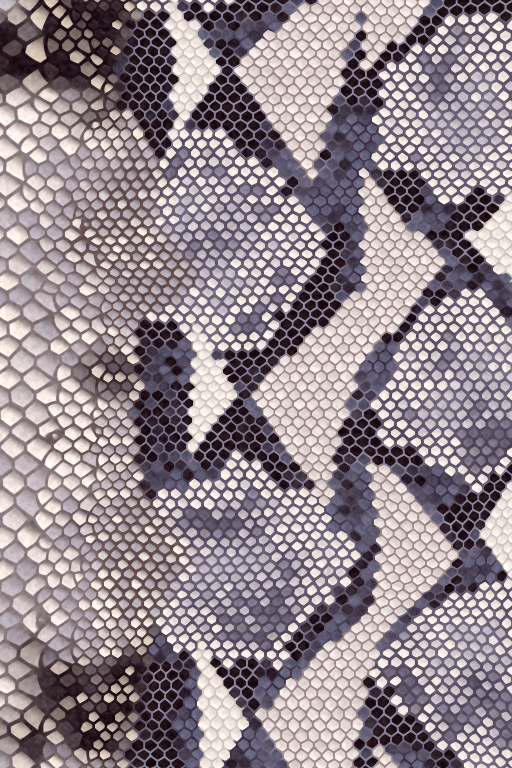
A Shadertoy shader for this texture:

```glsl
// Python skin: staggered scales that grow towards the left flank.
// A weighted Voronoi search finds each scale; repeated triangles and ovals
// lay out the markings, so every scale takes the colour at its own centre.

const vec3 CREAM = vec3(0.96, 0.92, 0.89);
const vec3 PALE = vec3(0.91, 0.865, 0.85);
const vec3 LAVENDER = vec3(0.76, 0.72, 0.76);
const vec3 SLATE = vec3(0.40, 0.39, 0.49);
const vec3 NAVY = vec3(0.24, 0.19, 0.27);
const vec3 BLACK = vec3(0.12, 0.06, 0.09);
const vec3 BROWN = vec3(0.38, 0.30, 0.30);
const vec3 SEAM = vec3(0.62, 0.54, 0.55);
const vec3 MIST = vec3(0.55, 0.52, 0.60);
const float ROW_HEIGHT = 0.70;

struct Scale { vec2 centre; vec2 offset; float edge; float size; float id; };
struct Zones { float flank; float blotch; float oval; float rim; float pale; float plain; float border; };

float hash(vec2 p) {
    vec3 q = fract(p.xyx * 0.1031);
    q += dot(q, q.yzx + 33.33);
    return fract((q.x + q.y) * q.z);
}

float noise(vec2 p) {
    vec2 i = floor(p), f = fract(p);
    f = f * f * (3.0 - 2.0 * f);
    return mix(mix(hash(i), hash(i + vec2(1, 0)), f.x),
               mix(hash(i + vec2(0, 1)), hash(i + vec2(1, 1)), f.x), f.y);
}

// Position relative to the nearest member of a drifting column of marks
vec2 repeatRow(vec2 p, vec2 first, vec2 stride) {
    return p - first - round((p.y - first.y) / stride.y) * stride;
}

// Triangle with a vertical base at x = 0 and its tip at x = width
float triangle(vec2 p, float width, float halfHeight) {
    return max(-p.x / width, p.x / width + abs(p.y) / halfHeight - 1.0);
}

// Oval squeezed a little towards a diamond; 1 on its rim
float oval(vec2 p, vec2 radius) {
    p = abs(p / radius);
    return mix(length(p), p.x + p.y, 0.3);
}

float inside(float d, float soft) { return smoothstep(soft, -soft, d); }

// Three size bands, larger scales to the left
int bandAt(vec2 p) {
    float x = p.x + 0.05 * (noise(p * 9.0) - 0.5);
    return x < 0.06 ? 0 : (x < 0.115 ? 1 : 2);
}

Scale nearestScale(vec2 p) {
    Scale s = Scale(p, vec2(0), 0.0, 0.02, 0.0);
    float near = 9.0, second = 9.0;
    for (int band = 0; band < 3; band++) {
        float size = band == 0 ? 0.031 : (band == 1 ? 0.0225 : 0.0168);
        for (int j = -2; j <= 2; j++) for (int i = -1; i <= 1; i++) {
            float row = round(p.y / (size * ROW_HEIGHT)) + float(j);
            float shift = 0.5 * mod(row, 2.0);
            float col = round(p.x / size - shift) + float(i);
            vec2 key = vec2(col, row) + 57.0 * float(band + 1);
            vec2 jitter = vec2(hash(key), hash(key + 31.7)) - 0.5;
            vec2 c = size * (vec2(col + shift, row * ROW_HEIGHT) + 0.17 * jitter);
            if (bandAt(c) != band) continue;
            float d = length(p - c) / size;
            if (d < near) {
                second = near;
                near = d;
                s = Scale(c, (p - c) / size, 0.0, size, hash(key + 7.3));
            } else second = min(second, d);
        }
    }
    s.edge = second - near;
    return s;
}

// Layout of the markings; y runs downwards
Zones markings(vec2 p) {
    vec2 a = repeatRow(p, vec2(0.450, 0.085), vec2(0.014, 0.423));
    vec2 b = repeatRow(p, vec2(0.478, 0.345), vec2(0.006, 0.371));
    vec2 c = repeatRow(p, vec2(0.690, 0.310), vec2(0.0, 0.385));
    vec2 t = repeatRow(p, vec2(0.228, 0.085), vec2(0.017, 0.423));
    vec2 o = repeatRow(p, vec2(0.285, 0.312), vec2(0.03, 0.43));
    vec2 r = repeatRow(p, vec2(0.610, 0.143), vec2(0.01, 0.371));
    float pale = min(triangle(vec2(-a.x - 0.25 * a.y, a.y), 0.138, 0.16), triangle(b, 0.112, 0.13));
    float plain = min(triangle(t, 0.066, 0.095), triangle(vec2(-c.x, c.y), 0.075, 0.085));
    float rim = min(oval(o, vec2(o.x < 0.0 ? 0.2 : 0.145, 0.14)), oval(r, vec2(0.132, 0.122)));
    rim += 0.3 * (noise(p * 24.0) - 0.5);
    float wave = 0.03 * cos(6.283 * (p.y - 0.312) / 0.43);
    float flank = inside(p.x + 0.06 * (noise(p * 14.0) - 0.5) - 0.205 - wave, 0.022);
    float blotch = 0.0;
    for (int k = 0; k < 3; k++) {
        vec2 d = p - vec2(0.12 + 0.02 * float(k), 0.06 + 0.43 * float(k));
        float reach = k == 1 ? 0.04 : 0.115;
        float spot = inside(length(d * vec2(0.8, 1.3)) / reach - 0.4 - 0.9 * noise(p * 24.0), 0.5);
        blotch = max(blotch, spot * (k == 1 ? 0.6 : 1.0));
    }
    return Zones(flank, blotch, inside(rim - 1.0, 0.06), rim, inside(pale, 0.04),
                 inside(plain, 0.05), inside(min(pale, plain) - 0.2, 0.16));
}

vec3 bodyColour(vec2 p, float id, Zones z) {
    float n = noise(p * 19.0 + 4.0) + 0.5 * (id - 0.5);
    vec3 ground = mix(SLATE, BLACK, smoothstep(0.15, 0.62, n + 0.14 - 0.25 * z.border));
    vec3 dots = mix(CREAM, LAVENDER, smoothstep(0.75, 0.2, z.rim + 0.7 * (id - 0.5)));
    dots = mix(dots, mix(NAVY, MIST, id), smoothstep(0.74, 0.86, n) * step(z.rim, 0.85));
    float light = noise(p * 13.0) + 0.8 * (id - 0.5) + 2.0 * (0.09 - p.x);
    vec3 side = mix(LAVENDER * 0.93, CREAM, smoothstep(0.15, 0.75, light));
    vec3 tan = mix(BLACK, vec3(0.82, 0.75, 0.69), smoothstep(0.25, 0.95, id));
    side = mix(side, tan, z.blotch);
    vec3 col = mix(ground, dots, step(0.5, z.oval));
    col = mix(col, side, step(0.5, z.flank + 0.4 * (id - 0.5)));
    col = mix(col, PALE + 0.07 * (id - 0.5), step(0.5, z.pale));
    return mix(col, CREAM, step(0.5, z.plain));
}

vec3 gapColour(vec2 p, Zones z) {
    float n = noise(p * 19.0 + 4.0);
    vec3 col = mix(NAVY, MIST, smoothstep(0.1, 0.7, n));
    col = mix(col, mix(MIST, NAVY, 0.25 + 0.55 * n), z.oval);
    vec3 side = mix(vec3(0.54, 0.48, 0.50), BROWN, smoothstep(0.03, 0.17, p.x + 0.1 * (n - 0.5)));
    col = mix(col, mix(side, BLACK, z.blotch), z.flank);
    col = mix(col, SEAM, z.pale);
    return mix(col, PALE * 0.9, z.plain);
}

void mainImage(out vec4 fragColor, in vec2 fragCoord) {
    vec2 p = vec2(fragCoord.x, iResolution.y - fragCoord.y) / iResolution.y;
    vec2 bend = vec2(noise(p * 7.0), noise(p * 7.0 + 19.0)) - 0.5;
    vec2 q = p + 0.02 * bend;
    Scale s = nearestScale(q);
    Zones cell = markings(s.centre), here = markings(q);

    // Rounded scale body, with wider gaps between the dots
    float gap = 0.06 + 0.08 * here.oval * (1.0 - here.pale) + 0.06 * here.blotch * here.flank;
    float body = smoothstep(gap, gap + 0.10 + 0.8 / (iResolution.y * s.size), s.edge);
    vec3 scaleCol = bodyColour(s.centre, s.id, cell);

    // Light from the lower left, brown shade under each overlapping flank scale
    float slope = dot(s.offset, vec2(-0.5, 0.86));
    float patchy = smoothstep(0.25, 0.7, noise(s.centre * 16.0 + 8.0));
    float shade = smoothstep(0.0, 0.55, -slope) * cell.flank * (0.3 + 0.4 * s.id + 0.3 * patchy);
    scaleCol = mix(scaleCol * (1.0 + 0.2 * slope), BROWN, shade);
    vec3 col = mix(gapColour(q, here), scaleCol, body);

    // Fine leathery grain
    float grain = noise(p * 210.0) + 0.6 * noise(p * 420.0) - 0.8;
    fragColor = vec4(clamp(col + 0.08 * grain, 0.0, 1.0), 1.0);
}
```
